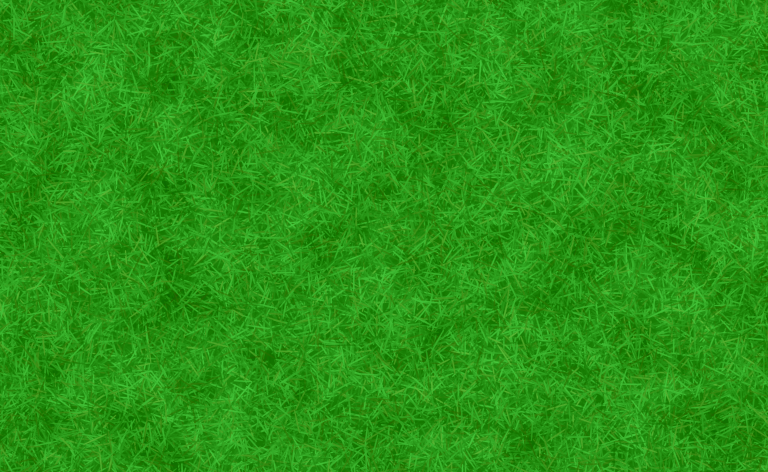
Give the GLSL for this texture, as a WebGL 2 fragment shader.

```glsl
#version 300 es
precision highp float;
// Dense lawn of short, thin, randomly crossed grass blades.

uniform vec2 u_resolution;
out vec4 fragColor;

// Lengths are fractions of the canvas height.
const int LAYERS = 18;
const float CELL = 0.031;
const float HALF_LENGTH_MIN = 0.012;
const float HALF_LENGTH_MAX = 0.030;
const float HALF_WIDTH = 0.0017;
const float MIN_SOFTNESS = 0.0026;
const float OPACITY_MIN = 0.55;
const float OPACITY_MAX = 1.0;

const vec3 SHADE_GREEN = vec3(0.07, 0.45, -0.015);
const vec3 LIGHT_GREEN = vec3(0.235, 0.72, 0.19);
const vec3 DRY_TINT = vec3(0.08, -0.05, -0.02);
const float DRY_SHARE = 0.16;
const float SOIL_TONE = 0.13;
const float TONE_MIN = 0.0;
const float TONE_MAX = 1.06;
const float PATCH_SCALE = 7.0;
const float PATCH_STRENGTH = 0.32;

const float PI = 3.14159;

// Integer hash giving three values in 0..1.
vec3 hash3(ivec3 key) {
    uvec3 v = uvec3(key) * 1664525u + 1013904223u;
    v.x += v.y * v.z;
    v.y += v.z * v.x;
    v.z += v.x * v.y;
    v ^= v >> 16u;
    v.x += v.y * v.z;
    v.y += v.z * v.x;
    v.z += v.x * v.y;
    return vec3(v >> 8u) / 16777216.0;
}

mat2 rotation(float angle) {
    float c = cos(angle), s = sin(angle);
    return mat2(c, s, -s, c);
}

float cornerGradient(ivec2 corner, vec2 offset) {
    float angle = 2.0 * PI * hash3(ivec3(corner, 977)).x;
    return dot(vec2(cos(angle), sin(angle)), offset);
}

float gradientNoise(vec2 p) {
    ivec2 c = ivec2(floor(p));
    vec2 f = fract(p);
    vec2 w = f * f * f * (f * (f * 6.0 - 15.0) + 10.0);
    float low = mix(cornerGradient(c, f),
                    cornerGradient(c + ivec2(1, 0), f - vec2(1, 0)), w.x);
    float high = mix(cornerGradient(c + ivec2(0, 1), f - vec2(0, 1)),
                     cornerGradient(c + ivec2(1, 1), f - vec2(1, 1)), w.x);
    return mix(low, high, w.y);
}

// Coverage of a tapered blade centred on the origin.
float bladeCoverage(vec2 p, float angle, float halfLength, float softness) {
    vec2 dir = vec2(cos(angle), sin(angle));
    float along = abs(dot(p, dir)) / halfLength;
    float across = abs(dot(p, vec2(-dir.y, dir.x)));
    float width = HALF_WIDTH * (1.0 - 0.5 * along * along);
    float side = clamp((width - across) / softness + 0.5, 0.0, 1.0);
    return side * (1.0 - smoothstep(0.85, 1.0, along));
}

vec3 bladeColor(vec3 seed, float patchTone) {
    float tone = mix(TONE_MIN, TONE_MAX, seed.x) + patchTone;
    vec3 color = mix(SHADE_GREEN, LIGHT_GREEN, tone);
    return color + DRY_TINT * step(seed.y, DRY_SHARE);
}

void main() {
    vec2 uv = gl_FragCoord.xy / u_resolution.y;
    float softness = max(1.0 / u_resolution.y, MIN_SOFTNESS);

    // Broad light and dark patches
    float patchTone = PATCH_STRENGTH * (gradientNoise(uv * PATCH_SCALE)
                    + 0.7 * gradientNoise(uv * PATCH_SCALE * 2.3 + 31.7));
    vec3 color = mix(SHADE_GREEN, LIGHT_GREEN, SOIL_TONE + patchTone);

    // Each layer turns and shifts its grid, with one blade per cell
    for (int layer = 0; layer < LAYERS; layer++) {
        float turn = float(layer) * 0.73;
        vec2 p = rotation(turn) * uv / CELL + float(layer) * vec2(3.37, 5.61);
        ivec2 home = ivec2(floor(p));
        for (int j = -1; j <= 1; j++) {
            for (int i = -1; i <= 1; i++) {
                ivec2 cell = home + ivec2(i, j);
                vec3 place = hash3(ivec3(cell, layer));
                vec3 look = hash3(ivec3(cell, layer + 101));
                vec2 local = (p - vec2(cell) - place.xy) * CELL;
                float halfLength = mix(HALF_LENGTH_MIN, HALF_LENGTH_MAX, look.z);
                float cover = bladeCoverage(local, PI * place.z, halfLength, softness);
                float opacity = mix(OPACITY_MIN, OPACITY_MAX, look.x);
                color = mix(color, bladeColor(look, patchTone), cover * opacity);
            }
        }
    }
    fragColor = vec4(clamp(color, 0.0, 1.0), 1.0);
}
```
